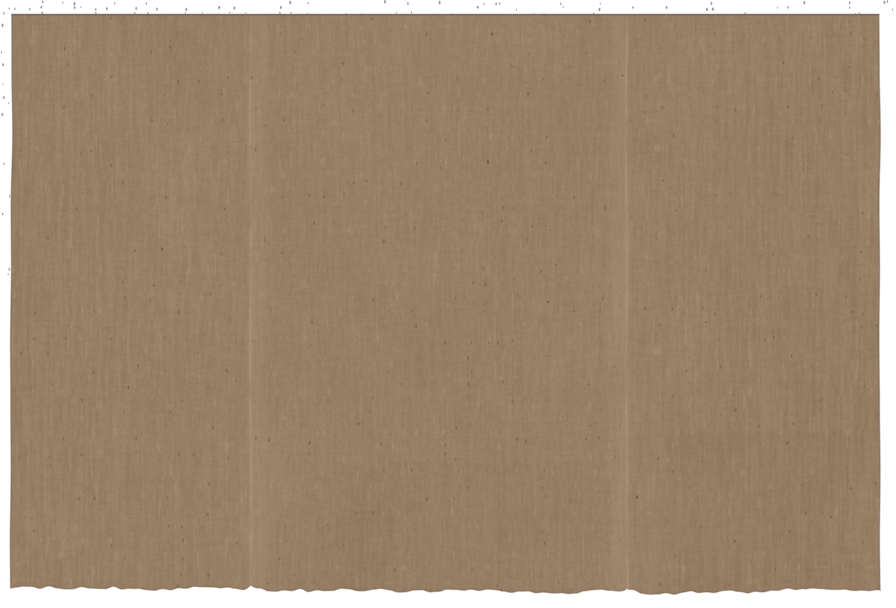
Reproduce this texture procedurally as a Shadertoy shader.

```glsl
const vec3 DARK_KRAFT = vec3(0.565, 0.468, 0.368);
const vec3 LIGHT_KRAFT = vec3(0.617, 0.525, 0.425);
const vec3 WORN_FIBRE = vec3(0.70, 0.60, 0.48);
const vec3 FLECK = vec3(0.32, 0.25, 0.20);
const vec3 EDGE_SHADOW = vec3(0.30, 0.26, 0.24);
const vec3 BACKDROP = vec3(1.0);

float hash(vec2 p) {
    vec3 q = fract(p.xyx * vec3(0.1031, 0.1030, 0.0973));
    q += dot(q, q.yzx + 33.33);
    return fract((q.x + q.y) * q.z);
}

float noise(vec2 p) {
    vec2 i = floor(p);
    vec2 f = fract(p);
    f = f * f * (3.0 - 2.0 * f);
    float low = mix(hash(i), hash(i + vec2(1, 0)), f.x);
    float high = mix(hash(i + vec2(0, 1)), hash(i + vec2(1, 1)), f.x);
    return mix(low, high, f.y);
}

float fbm(vec2 p) {
    float sum = 0.0;
    float gain = 0.5;
    for (int i = 0; i < 4; i++) {
        sum += gain * noise(p);
        p = p * 2.03 + 17.1;
        gain *= 0.5;
    }
    return sum / 0.9375;
}

// Signed distance to the sheet, negative inside, torn along the bottom
float sheetDistance(vec2 p, float fold1, float fold2) {
    float wobble = 0.003 * (noise(vec2(p.y * 9.0, 4.0)) - 0.5);
    float torn = 0.033 - 0.005 * p.x
        + 0.014 * (fbm(vec2(p.x * 9.0, 2.0)) - 0.5)
        + 0.005 * (noise(vec2(p.x * 75.0, 8.0)) - 0.5);
    torn += 0.006 * exp(-150.0 * min(abs(p.x - fold1), abs(p.x - fold2)));
    float left = 0.016 + 0.004 * p.y + wobble - p.x;
    float right = p.x - 1.445 - wobble;
    return max(max(left, right), max(torn - p.y, p.y - 0.977));
}

// Thin pale crease with a soft worn band on one side
float crease(vec2 p, float x, float side, float aa) {
    float d = p.x - x - 0.003 * (noise(vec2(p.y * 5.0, x)) - 0.5);
    float broken = smoothstep(0.2, 0.75, noise(vec2(p.y * 28.0, x * 40.0)));
    float line = exp(-abs(d) / (0.0015 + 0.4 * aa)) * (0.25 + 0.4 * broken);
    float band = exp(-pow((d - side * 0.013) / 0.014, 2.0));
    return line + band * (0.10 + 0.16 * noise(p * vec2(230.0, 12.0)));
}

// Short specks scattered one per cell
float flecks(vec2 p, float cells, float density, float aa) {
    vec2 id = floor(p * cells);
    vec2 offset = 0.25 + 0.5 * vec2(hash(id + 3.1), hash(id + 8.7));
    vec2 d = (fract(p * cells) - offset) / cells;
    float radius = mix(0.0008, 0.0022, hash(id + 5.3));
    float spot = 1.0 - smoothstep(-aa, aa, length(d * vec2(1.3, 0.8)) - radius);
    return spot * step(1.0 - density, hash(id));
}

// Faint darker rectangle with soft sides
float stain(vec2 p, vec2 center, vec2 halfSize) {
    vec2 d = abs(p - center) - halfSize;
    return (1.0 - smoothstep(-0.04, 0.02, d.x)) * (1.0 - smoothstep(-0.005, 0.005, d.y));
}

vec3 paper(vec2 p, float fold1, float fold2, float aa) {
    // Fine ribs, fibre grain and broad mottling
    float ribs = noise(p * vec2(260.0, 16.0)) - 0.5;
    float threads = noise(p * vec2(310.0, 70.0) + 31.0) - 0.5;
    float weft = noise(p * vec2(60.0, 270.0) + 57.0) - 0.5;
    float grain = noise(p * 330.0 + 9.0) - 0.5;
    float mottle = fbm(p * 7.0) - 0.5;
    float sides = smoothstep(0.9, 1.4, p.x) + 1.0 - smoothstep(0.0, 0.4, p.x);
    float tone = 0.53 + ribs * (0.38 + 0.25 * sides) + 0.38 * threads;
    tone += 0.24 * weft + 0.42 * grain + 0.45 * mottle - 0.08 * sides;
    tone -= 0.16 * stain(p, vec2(0.77, 0.13), vec2(0.22, 0.11));
    tone -= 0.18 * stain(p, vec2(1.25, 0.16), vec2(0.16, 0.13));
    vec3 color = mix(DARK_KRAFT, LIGHT_KRAFT, tone);

    // Folds, pale fibres and dark inclusions
    float worn = crease(p, fold1, 1.0, aa) + crease(p, fold2, -1.0, aa);
    color = mix(color, WORN_FIBRE, min(worn, 0.8));
    float fibre = smoothstep(0.83, 0.97, noise(p * vec2(240.0, 45.0) + 71.0));
    color = mix(color, WORN_FIBRE, 0.28 * fibre);
    color = mix(color, FLECK, 0.35 * flecks(p, 42.0, 0.16, aa));
    return mix(color, FLECK, 0.75 * flecks(p + 2.0, 13.0, 0.04, aa));
}

void mainImage(out vec4 fragColor, in vec2 fragCoord) {
    vec2 p = fragCoord / iResolution.y;
    p.x *= 1.4713 * iResolution.y / iResolution.x;
    float aa = 1.0 / iResolution.y;
    float fold1 = 0.412;
    float fold2 = 1.029;
    float d = sheetDistance(p, fold1, fold2);
    vec3 color = paper(p, fold1, fold2, aa);

    // Shadowed rim, strongest along the top
    float rim = smoothstep(-0.004, 0.0, d);
    float topRim = smoothstep(0.971, 0.976, p.y);
    color = mix(color, EDGE_SHADOW, rim * mix(0.25, 0.75, topRim));

    // Stray crumbs on the margin above and at the left
    float margin = smoothstep(0.974, 0.98, p.y) + step(p.x, 0.02) * step(0.5, p.y);
    float crumbs = flecks(p, 110.0, 0.14, aa) * min(margin, 1.0);
    vec3 backdrop = mix(BACKDROP, EDGE_SHADOW, 0.6 * crumbs);
    fragColor = vec4(mix(color, backdrop, smoothstep(-aa, aa, d)), 1.0);
}
```
